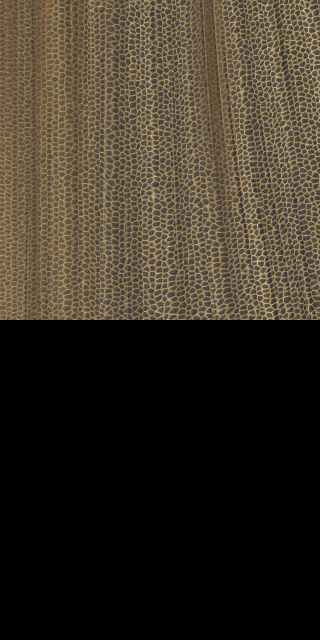
Give the GLSL for this texture, as a Shadertoy shader.

```glsl
// Draped reptile-like hide in the upper half of the canvas, black below.
// Cellular noise makes the scales; a sheared, folded domain bends them, and
// a loop lays long dark seams with pale threads along the folds.

const vec3 SLATE = vec3(0.27, 0.26, 0.27);
const vec3 UMBER = vec3(0.40, 0.32, 0.235);
const vec3 OCHRE = vec3(0.52, 0.44, 0.30);
const vec3 STRAW = vec3(0.66, 0.59, 0.41);
const vec3 RUST = vec3(0.40, 0.28, 0.18);
const vec3 SEAM = vec3(0.15, 0.14, 0.14);
const vec2 SCALES = vec2(54.0, 58.0);   // scales across and down the hide
const float SHEAR = 0.17;               // lean of the folds on the right
const float SEAM_COUNT = 22.0;
const float GRAIN = 0.15;

vec2 hash2(vec2 p) {
    vec3 q = fract(p.xyx * vec3(0.1031, 0.1030, 0.0973));
    q += dot(q, q.yzx + 33.33);
    return fract((q.xx + q.yz) * q.zy);
}

// Returns edge distance, a random value per cell, and the offset to its centre.
vec4 cellular(vec2 p, float jitter) {
    vec2 base = floor(p);
    float near = 9.0, next = 9.0, id = 0.0;
    vec2 toCentre = vec2(0.0);
    for (int j = -1; j <= 1; j++)
    for (int i = -1; i <= 1; i++) {
        vec2 cell = base + vec2(i, j);
        vec2 rnd = hash2(cell);
        vec2 d = cell + 0.5 + jitter * (rnd - 0.5) - p;
        d.y += 0.5 * mod(cell.x, 2.0) - 0.25;   // alternate columns interlock
        float dist = length(d);
        if (dist < near) {
            next = near;
            near = dist;
            toCentre = d;
            id = rnd.x;
        } else {
            next = min(next, dist);
        }
    }
    return vec4(next - near, id, toCentre);
}

// Smooth drifting value from layered sines, about -1 to 1.
float drift(vec2 p) {
    return 0.5 * sin(p.x + 1.3 * sin(p.y)) + 0.3 * sin(2.3 * p.x - p.y + 1.7)
         + 0.2 * sin(4.7 * p.x + 1.9 * p.y + 0.6);
}

// Dark seams (x) and pale threads (y) running along the folds.
vec2 seams(float x, float y) {
    vec2 marks = vec2(0.0);
    for (float i = 0.0; i < SEAM_COUNT; i++) {
        vec2 rnd = hash2(vec2(i, 7.0));
        float centre = (i + rnd.x) / SEAM_COUNT + 0.004 * sin(4.0 * y + 6.0 * i);
        float width = mix(0.003, 0.009, rnd.y);
        float fade = smoothstep(-0.4, 0.7, sin(4.0 * y + 6.3 * rnd.y + i));
        float d = x - centre;
        float dark = exp(-d * d / (width * width));
        float thread = 1.0 - smoothstep(0.001, 0.004, abs(d - width * 1.3));
        marks = max(marks, fade * vec2(dark, thread * rnd.x));
    }
    return marks;
}

vec3 hide(vec2 p) {
    // Lean the folds to the right, and pinch the columns together at each one.
    float right = smoothstep(0.35, 0.95, p.x);
    float left = 1.0 - smoothstep(0.1, 0.45, p.x);
    float along = p.x + SHEAR * right * (p.y - 0.4);
    float fold = drift(vec2(along * 42.0, p.y * 1.5));
    vec2 q = vec2(along + 0.006 * fold, p.y);
    q.y += 0.012 * drift(vec2(along * 17.0, p.y * 5.0)) - 0.25 * right * (p.x - 0.4);

    // Scales: finer and flatter on the left, larger towards the lower right.
    vec4 scale = cellular(q * SCALES * vec2(1.0, 1.0 + 0.2 * step(p.x, 0.12)),
                          mix(0.62, 0.45, left));
    float rim = 1.0 - smoothstep(0.04, 0.42, scale.x);
    float relief = dot(scale.zw, vec2(0.5, -0.8));

    // Worn patch near the top, where the scales almost vanish.
    vec2 wornAt = (vec2(along, p.y) - vec2(0.70, 0.85)) / vec2(0.055, 0.42);
    float worn = exp(-dot(wornAt, wornAt));
    float contrast = (1.0 - 0.65 * worn) * mix(1.0, 0.72, left);

    // Warm base on the left, slate pits on the right.
    float tone = 0.5 + 0.5 * drift(vec2(along * 23.0 + 2.0, p.y * 2.0));
    vec3 pit = mix(SLATE, UMBER, clamp(0.25 + 0.5 * left + 0.45 * tone * scale.y, 0.0, 1.0));
    vec3 ridge = mix(OCHRE, STRAW, clamp(0.25 + 0.5 * tone + 0.3 * right, 0.0, 1.0));
    vec3 flat_ = mix(pit, ridge, 0.45);
    vec3 color = mix(flat_, mix(pit, ridge, rim), contrast);
    color *= 1.0 + 0.28 * relief * contrast;

    // Rust stains on the upper left and over the worn patch.
    float stain = left * smoothstep(0.25, 1.0, p.y) * (0.5 + 0.5 * sin(along * 60.0));
    color = mix(color, RUST, clamp(0.4 * stain + 0.5 * worn, 0.0, 1.0));

    // Fold shading, seams and threads.
    color *= 1.0 + 0.13 * fold;
    vec2 marks = seams(along, p.y);
    color = mix(color, SEAM, marks.x * mix(0.3, 0.6, right) * (1.0 - 0.6 * rim));
    color = mix(color, STRAW, 0.55 * marks.y);

    // Fine flecks of grain.
    float fleck = cellular(p * 190.0, 0.9).y - 0.5;
    return color * (1.0 + GRAIN * fleck);
}

void mainImage(out vec4 fragColor, in vec2 fragCoord) {
    vec2 p = fragCoord / iResolution.xy * vec2(1.0, 2.0) - vec2(0.0, 1.0);
    float pixel = 2.0 / iResolution.y;
    float cover = smoothstep(-0.5 * pixel, 0.5 * pixel, p.y);
    fragColor = vec4(hide(p) * cover, 1.0);
}
```
